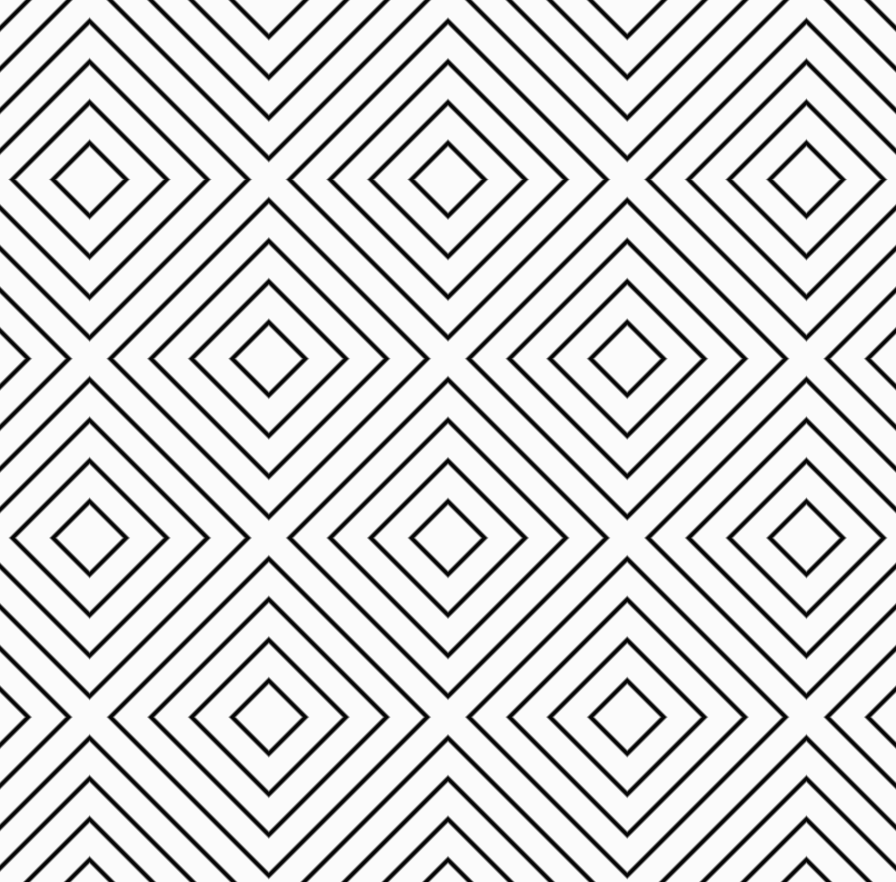
A WebGL 2 fragment shader for this pattern:

```glsl
#version 300 es
precision highp float;

uniform vec2 u_resolution;
out vec4 fragColor;

// Lengths are fractions of the canvas width; ring values are fractions of PERIOD
#define PERIOD 0.4
#define CENTER vec2(0.5, 0.384)
#define RING_COUNT 4.0
#define FIRST_RING 0.102
#define RING_STEP 0.1133
#define LINE_WIDTH 0.0049
#define EDGE_SOFTNESS 0.0016
#define PAPER vec3(0.985)
#define INK vec3(0.02)

// Diamond radius around the nearest centre of a staggered lattice, 0 to 0.5
float latticeRadius(vec2 p) {
    vec2 q = abs(fract(p + 0.5) - 0.5);
    float radius = q.x + q.y;
    return min(radius, 1.0 - radius);
}

// Perpendicular distance to the nearest concentric ring
float ringDistance(float radius) {
    float index = clamp(round((radius - FIRST_RING) / RING_STEP), 0.0, RING_COUNT - 1.0);
    float offset = abs(radius - FIRST_RING - index * RING_STEP);
    return offset * PERIOD * inversesqrt(2.0);
}

void main() {
    vec2 uv = gl_FragCoord.xy / u_resolution.x;
    float dist = ringDistance(latticeRadius((uv - CENTER) / PERIOD));

    // Soft stroke, never sharper than a pixel
    float soft = max(EDGE_SOFTNESS, 0.7 / u_resolution.x);
    float halfWidth = 0.5 * LINE_WIDTH;
    float ink = 1.0 - smoothstep(halfWidth - soft, halfWidth + soft, dist);

    fragColor = vec4(mix(PAPER, INK, ink), 1.0);
}
```
